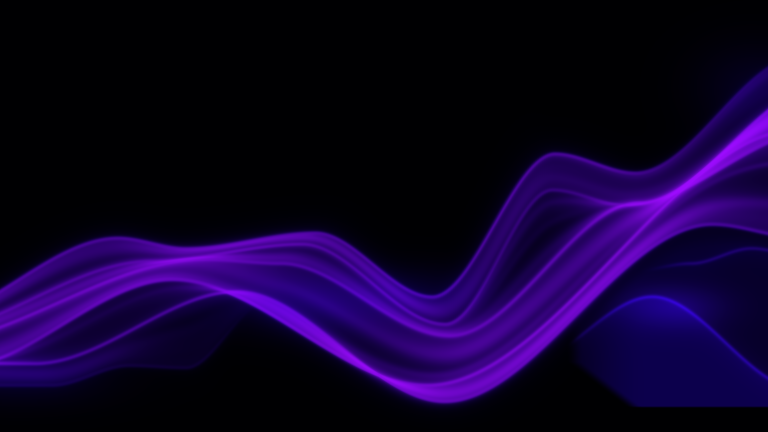
Reproduce this background procedurally as a Shadertoy shader.

```glsl
// Violet silk ribbons flowing over black, with a deep blue veil at the right.
#define FILL 0.115        // density of the cloth
#define EDGE_GAIN 0.50    // brightness of the ribbon edges
#define EDGE_WIDTH 0.0048 // sharp core of an edge
#define GLOW_WIDTH 0.020  // soft halo of an edge
#define FOLDS 4           // inner strands in each sheet
#define FOLD_GAIN 0.28    // brightness of the strands
#define FLOOR_Y 0.058     // lower cut of the blue veil
#define NIGHT vec3(0.0, 0.0, 0.008)
#define VEIL_BLUE vec3(0.055, 0.0, 0.34)
#define ARC_BLUE vec3(0.13, 0.01, 0.48)

float hash(float n) { return fract(sin(n * 12.9898) * 43758.5453); }

// Smooth step in height from one crest or trough to the next
float swell(float x, vec2 a, vec2 b) {
    return (b.y - a.y) * smoothstep(a.x, b.x, x);
}

// Curve through four turning points
float wave(float x, vec2 a, vec2 b, vec2 c, vec2 d) {
    return a.y + swell(x, a, b) + swell(x, b, c) + swell(x, c, d);
}

// Vertical offset turned into distance across the curve
float across(float d) {
    return d / max(length(vec2(dFdx(d), dFdy(d))) * iResolution.y, 1e-4);
}

float edge(float offset) {
    float d = across(offset);
    return exp(-d * d / (EDGE_WIDTH * EDGE_WIDTH)) + 0.28 * exp(-abs(d) / GLOW_WIDTH);
}

// Translucent cloth between two curves, denser where it narrows
float sheet(vec2 p, float a, float b, float seed) {
    float lo = min(a, b), hi = max(a, b);
    float body = smoothstep(lo - 0.006, lo + 0.006, p.y)
               * (1.0 - smoothstep(hi - 0.006, hi + 0.006, p.y));
    float t = (p.y - lo) / (hi - lo + 0.01);
    float shade = 0.82 + 0.25 * sin(t * 9.0 + p.x * 2.5 + seed * 2.0);
    float density = body * shade * FILL / (hi - lo + 0.04);
    for (int i = 0; i < FOLDS; i++) {
        float n = float(i);
        float place = (n + hash(n + seed * 7.0)) / float(FOLDS);
        float d = across(p.y - mix(a, b, place));
        float width = mix(0.006, 0.018, hash(n + seed * 3.0));
        float ripple = 0.55 + 0.45 * sin(p.x * 4.0 + n * 2.1 + seed);
        density += FOLD_GAIN * ripple * exp(-d * d / (width * width));
    }
    return density;
}

float blob(vec2 p, vec2 center, vec2 radius) {
    vec2 q = (p - center) / radius;
    return exp(-dot(q, q));
}

void mainImage(out vec4 fragColor, in vec2 fragCoord) {
    vec2 p = fragCoord / iResolution.xy * vec2(16.0 / 9.0, 1.0);
    float x = p.x;

    // Ribbon edges, from the crest down
    vec2 dip = vec2(0.73, 0.461);
    float crest = wave(x, vec2(-0.19, 0.255), vec2(0.273, 0.449), vec2(0.43, 0.425), dip)
        + wave(x, dip, vec2(1.0, 0.313), vec2(1.285, 0.644), vec2(1.47, 0.60)) - dip.y
        + swell(x, vec2(1.47, 0.60), vec2(1.85, 0.87));
    vec2 bend = vec2(0.70, 0.435);
    float inner = wave(x, vec2(-0.2, 0.22), vec2(0.35, 0.395), bend, vec2(1.03, 0.25))
        + wave(x, vec2(1.03, 0.25), vec2(1.28, 0.56), vec2(1.45, 0.525), vec2(1.9, 0.70)) - 0.25;
    float middle = wave(x, vec2(-0.2, 0.2), vec2(0.47, 0.40), vec2(0.65, 0.39), vec2(1.04, 0.222))
        + swell(x, vec2(1.04, 0.222), vec2(1.48, 0.53))
        + swell(x, vec2(1.48, 0.53), vec2(1.9, 0.80));
    float lower = wave(x, vec2(-0.1, 0.15), vec2(0.4, 0.352), vec2(0.99, 0.108), vec2(1.85, 0.70));
    float base = wave(x, vec2(0.08, 0.158), vec2(0.55, 0.325), vec2(1.03, 0.07), vec2(1.65, 0.48))
        + swell(x, vec2(1.65, 0.48), vec2(1.85, 0.45));
    float hem = wave(x, vec2(0.12, 0.107), vec2(0.3, 0.153), vec2(0.43, 0.148), vec2(0.62, 0.30));
    float arc = wave(x, vec2(1.2, 0.15), vec2(1.51, 0.313), vec2(1.85, 0.10), vec2(2.0, 0.10));
    float wisp = wave(x, vec2(1.45, 0.37), vec2(1.6, 0.39), vec2(1.74, 0.425), vec2(1.85, 0.41));

    // Cloth and its bright edges
    float leftSide = 1.0 - smoothstep(0.43, 0.62, x);
    float rightSide = smoothstep(1.38, 1.6, x);
    float density = 0.42 * sheet(p, crest, inner, 1.0);
    density += 0.40 * sheet(p, inner, middle, 2.0);
    density += mix(0.55, 0.85, smoothstep(0.8, 1.15, x)) * sheet(p, middle, lower, 3.0);
    density += mix(0.25, 0.85, smoothstep(0.4, 1.0, x)) * sheet(p, lower, base, 4.0);
    density += 0.22 * leftSide * sheet(p, base, hem, 5.0);
    density += EDGE_GAIN * (mix(0.9, 0.2, rightSide) * edge(p.y - crest)
        + 0.55 * edge(p.y - inner) + 0.85 * edge(p.y - middle)
        + edge(p.y - lower) + 0.9 * edge(p.y - base)
        + 0.2 * leftSide * edge(p.y - hem)
        + 0.45 * smoothstep(1.48, 1.62, x) * edge(p.y - wisp));

    // Thin cloth is blue violet, thick cloth turns magenta
    float light = 1.0 - exp(-density);
    vec3 color = NIGHT + vec3(0.63 * pow(light, 1.5), 0.045 * light * light, light);

    // Blue veil under the right end, with a slanted side and a flat floor
    float slant = x - 1.32 + 0.75 * (p.y - 0.162) * step(p.y, 0.162) * 1.78;
    float veil = smoothstep(-0.01, 0.03, slant) * smoothstep(1.2, 1.5, x)
        * smoothstep(FLOOR_Y - 0.003, FLOOR_Y + 0.003, p.y)
        * (1.0 - smoothstep(base - 0.06, base + 0.02, p.y));
    float underArc = 1.0 - smoothstep(arc - 0.01, arc + 0.01, p.y);
    color += VEIL_BLUE * veil * mix(0.45, 0.85, underArc);
    color += ARC_BLUE * veil * (0.6 * edge(p.y - arc)
        + 0.5 * blob(p, vec2(1.56, 0.29), vec2(0.12, 0.05)));

    // Faint blue haze in the hollows
    color += VEIL_BLUE * (0.28 * blob(p, vec2(1.74, 0.80), vec2(0.13, 0.10))
        + 0.25 * blob(p, vec2(0.99, 0.33), vec2(0.13, 0.06))
        + 0.45 * blob(p, vec2(0.72, 0.30), vec2(0.22, 0.07))
        + 0.30 * blob(p, vec2(0.05, 0.12), vec2(0.20, 0.06)));

    fragColor = vec4(min(color, 1.0), 1.0);
}
```
